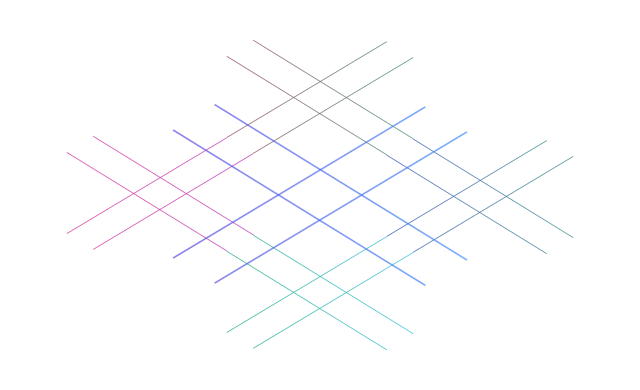
A Shadertoy shader for this background:

```glsl
// Five hash-shaped lattices of slanted lines on white: four thin ones that
// join end to end in a diamond, and a larger, bolder one over the middle.
// Each line is a box-filtered segment tinted by a horizontal gradient.

// Lattice geometry, in canvas widths from the centre
const vec2 RISE_HALF   = vec2(0.125, 0.0749);    // half of a rising line
const vec2 FALL_HALF   = vec2(0.125, -0.0770);   // half of a falling line
const vec2 RISE_OFFSET = vec2(-0.0206, 0.0124);  // shift of each rising line
const vec2 FALL_OFFSET = vec2(0.0206, 0.0126);   // shift of each falling line
const vec2 TOP_CENTRE  = vec2(0.0, 0.1523);
const vec2 LEFT_CENTRE = vec2(-0.25, 0.0022);
const float MIDDLE_SCALE = 1.577;
const float THIN = 0.00125;
const float BOLD = 0.0025;
const float THIN_OPACITY = 0.85;
const float BOLD_OPACITY = 0.68;

// Gradient ends, left to right
const vec3 PINK    = vec3(0.84, 0.20, 0.58);
const vec3 MAGENTA = vec3(0.74, 0.20, 0.72);
const vec3 MAROON  = vec3(0.58, 0.28, 0.36);
const vec3 GREEN   = vec3(0.25, 0.54, 0.45);
const vec3 EMERALD = vec3(0.12, 0.68, 0.50);
const vec3 CYAN    = vec3(0.20, 0.74, 0.88);
const vec3 NAVY    = vec3(0.22, 0.32, 0.72);
const vec3 TEAL    = vec3(0.22, 0.55, 0.53);
const vec3 INDIGO  = vec3(0.34, 0.26, 0.88);
const vec3 BLUE    = vec3(0.22, 0.54, 0.98);

// Share of a pixel covered by a segment with square ends, centred at 0
float segmentCoverage(vec2 p, vec2 halfLine, float width, float pixel) {
    float halfLength = length(halfLine);
    vec2 dir = halfLine / halfLength;
    float along = abs(dot(p, dir));
    float across = abs(dot(p, vec2(-dir.y, dir.x)));
    float overlap = min(across + 0.5 * pixel, 0.5 * width)
                  - max(across - 0.5 * pixel, -0.5 * width);
    float ends = clamp((halfLength - along) / pixel + 0.5, 0.0, 1.0);
    return clamp(overlap / pixel, 0.0, 1.0) * ends;
}

// Blend two rising and two falling lines over the base colour
vec3 drawLattice(vec3 base, vec2 p, float scale, float width, float opacity,
                 vec3 leftColour, vec3 rightColour, float pixel) {
    float extent = scale * (RISE_HALF.x + FALL_OFFSET.x);
    vec3 tint = mix(leftColour, rightColour,
                    clamp(0.5 + 0.5 * p.x / extent, 0.0, 1.0));
    for (int i = 0; i < 2; i++) {
        float side = scale * (1.0 - 2.0 * float(i));
        float rise = segmentCoverage(p - side * RISE_OFFSET,
                                     scale * RISE_HALF, width, pixel);
        float fall = segmentCoverage(p - side * FALL_OFFSET,
                                     scale * FALL_HALF, width, pixel);
        base = mix(base, tint, opacity * rise);
        base = mix(base, tint, opacity * fall);
    }
    return base;
}

void mainImage(out vec4 fragColor, in vec2 fragCoord) {
    vec2 p = (fragCoord - 0.5 * iResolution.xy) / iResolution.x;
    float pixel = 1.0 / iResolution.x;
    vec3 colour = vec3(1.0);

    // Thin outer lattices; opposite ones mirror through the centre
    colour = drawLattice(colour, p - LEFT_CENTRE, 1.0, THIN, THIN_OPACITY,
                         PINK, MAGENTA, pixel);
    colour = drawLattice(colour, p - TOP_CENTRE, 1.0, THIN, THIN_OPACITY,
                         MAROON, GREEN, pixel);
    colour = drawLattice(colour, p + TOP_CENTRE, 1.0, THIN, THIN_OPACITY,
                         EMERALD, CYAN, pixel);
    colour = drawLattice(colour, p + LEFT_CENTRE, 1.0, THIN, THIN_OPACITY,
                         NAVY, TEAL, pixel);

    // Bold middle lattice
    colour = drawLattice(colour, p, MIDDLE_SCALE, BOLD, BOLD_OPACITY,
                         INDIGO, BLUE, pixel);

    fragColor = vec4(colour, 1.0);
}
```
